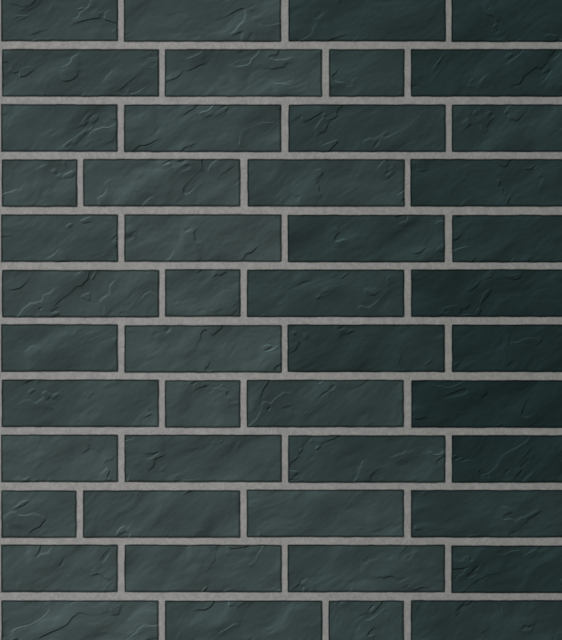
Give the GLSL for this texture, as a WebGL 1 fragment shader.

```glsl
precision highp float;
// Slate-dark brick wall in running bond with occasional half bricks and grey mortar.

uniform vec2 u_resolution;

// Lengths are fractions of the canvas height.
const float COURSE = 0.0861;       // height of one course with its joint
const float FIRST_JOINT = 0.071;   // uppermost bed joint, from the top
const float HALF_BRICK = 0.1279;   // length of a half brick with its joint
const float BOND_START = -0.0026;  // left end of the half-brick grid
const vec2 JOINT = vec2(0.0108, 0.0126);
const float CORNER = 0.0018;
const float EDGE_WOBBLE = 0.0013;
const float LEFT_SEAM = 0.0022;
const float MIDDLE_COURSE = 6.0;   // the bond mirrors about this course
const float RELIEF_STRENGTH = 1.9;
const float RELIEF_STEP = 0.002;
const float SWELL_STRENGTH = 0.75; // broad hollows in the brick face
const float SWELL_STEP = 0.010;
const float TONE_SPREAD = 0.22;    // difference between single bricks
const vec2 LIGHT_DIR = vec2(-0.6, 0.8);
const vec3 BRICK_LIGHT = vec3(0.240, 0.285, 0.283);
const vec3 BRICK_DARK = vec3(0.112, 0.162, 0.163);
const vec3 MORTAR_LIGHT = vec3(0.548, 0.546, 0.537);
const vec3 MORTAR_DARK = vec3(0.475, 0.475, 0.465);

float hash(vec2 p) {
  vec3 q = fract(vec3(p.xyx) * 0.1031);
  q += dot(q, q.yzx + 33.33);
  return fract((q.x + q.y) * q.z);
}

float noise(vec2 p) {
  vec2 i = floor(p), f = fract(p);
  f = f * f * (3.0 - 2.0 * f);
  return mix(mix(hash(i), hash(i + vec2(1.0, 0.0)), f.x),
             mix(hash(i + vec2(0.0, 1.0)), hash(i + 1.0), f.x), f.y);
}

float fbm(vec2 p) {
  float sum = 0.0, amp = 0.5;
  for (int i = 0; i < 3; i++) {
    sum += amp * noise(p);
    p = p * 2.03 + 11.7;
    amp *= 0.5;
  }
  return sum / 0.875;
}

// Start (x) and length (y) of the brick at u, in half bricks.
vec2 brickSpan(float u, float course) {
  if (mod(course, 2.0) < 0.5) return vec2(1.5 + 2.0 * floor((u - 1.5) / 2.0), 2.0);
  float ring = (abs(course - MIDDLE_COURSE) - 1.0) / 2.0;
  float halfAt = 2.0 * mod(1.0 - ring, 3.0);
  if (u < halfAt) return vec2(2.0 * floor(u / 2.0), 2.0);
  if (u < halfAt + 1.0) return vec2(halfAt, 1.0);
  return vec2(halfAt + 1.0 + 2.0 * floor((u - halfAt - 1.0) / 2.0), 2.0);
}

// Slanted coordinates of the cleft, bent a little and different in each brick.
vec2 cleft(vec2 p, float seed) {
  float a = 0.35 + 0.4 * seed;
  p += 0.016 * vec2(noise(p * 26.0 + 5.0), noise(p * 26.0 + 71.0));
  return mat2(cos(a), -sin(a), sin(a), cos(a)) * p + seed * 40.0;
}

// Cleft stone: slanted grain plus short broken ledges that fade in and out.
float relief(vec2 p, float seed) {
  vec2 q = cleft(p, seed);
  float grain = fbm(q * vec2(20.0, 44.0));
  float ledge = smoothstep(0.48, 0.56, fbm(q * vec2(20.0, 42.0) + 17.0));
  float broken = smoothstep(0.45, 0.85, noise(p * 30.0 + seed * 90.0));
  return 0.55 * grain + 0.30 * ledge * broken + 0.03 * noise(p * 240.0);
}

float swell(vec2 p, float seed) {
  return noise(cleft(p, seed) * vec2(13.0, 28.0) + 43.0);
}

float roundedBox(vec2 p, vec2 halfSize, float r) {
  vec2 d = abs(p) - halfSize + r;
  return length(max(d, 0.0)) + min(max(d.x, d.y), 0.0) - r;
}

void main() {
  vec2 p = gl_FragCoord.xy / u_resolution.y;
  float px = 1.0 / u_resolution.y;

  // Brick layout
  float course = floor((1.0 - p.y - FIRST_JOINT) / COURSE) + 1.0;
  vec2 span = brickSpan((p.x - BOND_START) / HALF_BRICK, course);
  vec2 id = vec2(span.x * 2.0 + 20.0, course + 5.0);
  float seed = hash(id);
  vec2 center = vec2(BOND_START + (span.x + 0.5 * span.y) * HALF_BRICK,
                     1.0 - FIRST_JOINT - (course - 0.5) * COURSE);
  vec2 halfSize = 0.5 * (vec2(span.y * HALF_BRICK, COURSE) - JOINT);
  vec2 shift = (vec2(hash(id + 31.0), hash(id + 57.0)) - 0.5) * 0.0016;
  vec2 local = p - center - shift;
  float d = roundedBox(local, halfSize, CORNER);
  d += EDGE_WOBBLE * (fbm(p * 65.0 + seed * 20.0) - 0.5);
  d = max(d, LEFT_SEAM - p.x);
  float brickMask = 1.0 - smoothstep(-0.8 * px, 0.8 * px, d);

  // Brick face, falling into shade towards the right
  float shade = smoothstep(0.25, 0.86, center.x + 0.25 * local.x);
  float band = (p.y - 0.47) / 0.25;
  shade *= 0.68 + 0.32 * exp(-band * band);
  shade += 0.16 * smoothstep(0.75, 1.0, p.y) + TONE_SPREAD * (hash(id + 9.0) - 0.4);
  vec3 brick = mix(BRICK_LIGHT, BRICK_DARK, clamp(shade, 0.0, 1.0));
  float slope = relief(p, seed) - relief(p + LIGHT_DIR * RELIEF_STEP, seed);
  float hollow = swell(p, seed) - swell(p + LIGHT_DIR * SWELL_STEP, seed);
  brick *= 1.0 + clamp(RELIEF_STRENGTH * slope, -0.4, 0.35);
  brick *= 1.0 + SWELL_STRENGTH * 0.5 * hollow;
  brick *= 0.89 + 0.22 * fbm(p * vec2(13.0, 20.0) + seed * 50.0);
  float rimWidth = local.y < local.x * 0.3 ? 0.0042 : 0.0032;
  brick *= 1.0 - 0.38 * smoothstep(-rimWidth, -0.0003, d);

  // Mortar with sandy grain and a contact shadow beside the bricks
  float grit = 0.6 * noise(p * 330.0) + 0.4 * noise(p * 130.0);
  vec3 mortar = mix(MORTAR_LIGHT, MORTAR_DARK, smoothstep(0.2, 0.9, p.x));
  mortar *= 0.92 + 0.16 * grit;
  mortar *= 1.0 - 0.24 * (1.0 - smoothstep(0.0, 0.0024, d));

  gl_FragColor = vec4(mix(mortar, brick, brickMask), 1.0);
}
```
